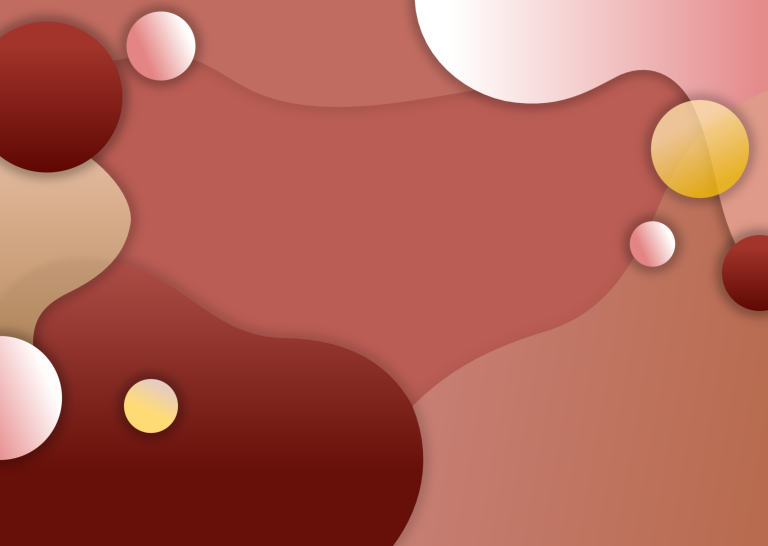
Give the GLSL for this background, as a WebGL 2 fragment shader.

```glsl
#version 300 es
precision highp float;
// Abstract background of layered wavy blobs and glossy discs in warm reds.
// Blobs are closed Bezier outlines turned into signed distances; every layer
// has a linear gradient, a smooth edge and a soft shadow around it.
uniform vec2 u_resolution;
out vec4 outColor;

const float CANVAS_HEIGHT = 5.46;   // canvas is 7.68 x 5.46 design units
const int CURVE_STEPS = 14;

// Outline being traced: sample point, pen position, squared distance, side
struct Path { vec2 point; vec2 pen; float near; float side; };

Path startAt(vec2 point, vec2 pen) { return Path(point, pen, 1e6, 1.0); }

// Straight edge: updates the distance and the even-odd side
void lineTo(inout Path path, vec2 b) {
    vec2 p = path.point, a = path.pen, e = b - a, w = p - a;
    vec2 gap = w - e * clamp(dot(w, e) / max(dot(e, e), 1e-9), 0.0, 1.0);
    path.near = min(path.near, dot(gap, gap));
    if ((a.y > p.y) != (b.y > p.y) && w.x < e.x * w.y / e.y) path.side = -path.side;
    path.pen = b;
}

// Cubic Bezier edge, flattened to short lines
void curveTo(inout Path path, vec2 b, vec2 c, vec2 d) {
    vec2 a = path.pen;
    for (int i = 1; i <= CURVE_STEPS; i++) {
        float t = float(i) / float(CURVE_STEPS), s = 1.0 - t;
        lineTo(path, s*s*s*a + 3.0*s*s*t*b + 3.0*s*t*t*c + t*t*t*d);
    }
}

float signedDistance(Path path) { return path.side * sqrt(path.near); }

float disc(vec2 p, vec2 center, float radius) { return length(p - center) - radius; }

// Position along the line from a to b, 0 to 1
float ramp(vec2 p, vec2 a, vec2 b) {
    return clamp(dot(p - a, b - a) / dot(b - a, b - a), 0.0, 1.0);
}

float cover(float d, float soft) { return 1.0 - smoothstep(-soft, soft, d); }

// Composite a filled shape with its shadow over the layers below
vec3 layer(vec3 below, float d, vec3 fill, float alpha, float shadow, float soft) {
    float halo = max(d, 0.0) / 0.085;
    vec3 shaded = below * (1.0 - shadow * exp(-halo * halo));
    return mix(shaded, mix(below, fill, alpha), cover(d, soft));
}

// Blob outlines
float upperBand(vec2 p) {
    Path s = startAt(p, vec2(-0.2, 4.3));
    curveTo(s, vec2(0.6, 4.8), vec2(1.5, 5.01), vec2(1.95, 4.86));
    curveTo(s, vec2(2.35, 4.71), vec2(2.5, 4.4), vec2(3.35, 4.39));
    curveTo(s, vec2(3.85, 4.39), vec2(4.3, 4.48), vec2(5.2, 4.64));
    lineTo(s, vec2(5.2, 5.7));
    lineTo(s, vec2(-0.2, 5.7));
    lineTo(s, vec2(-0.2, 4.3));
    return signedDistance(s);
}

float clayHill(vec2 p) {
    Path s = startAt(p, vec2(4.05, 1.32));
    curveTo(s, vec2(4.5, 1.81), vec2(5.0, 2.01), vec2(5.5, 2.16));
    curveTo(s, vec2(6.1, 2.36), vec2(6.35, 2.86), vec2(6.55, 3.31));
    curveTo(s, vec2(6.8, 3.91), vec2(7.0, 4.31), vec2(7.8, 4.6));
    lineTo(s, vec2(7.9, -0.2));
    lineTo(s, vec2(3.5, -0.2));
    lineTo(s, vec2(4.05, 1.32));
    return signedDistance(s);
}

float pinkDrape(vec2 p) {
    Path s = startAt(p, vec2(4.15, 5.6));
    curveTo(s, vec2(4.1, 5.0), vec2(4.55, 4.56), vec2(5.05, 4.45));
    curveTo(s, vec2(5.6, 4.35), vec2(5.9, 4.56), vec2(6.2, 4.71));
    curveTo(s, vec2(6.5, 4.84), vec2(6.75, 4.71), vec2(6.9, 4.46));
    curveTo(s, vec2(7.15, 4.0), vec2(7.13, 3.5), vec2(7.35, 3.03));
    curveTo(s, vec2(7.5, 2.8), vec2(7.7, 2.7), vec2(7.9, 2.7));
    lineTo(s, vec2(7.9, 5.6));
    lineTo(s, vec2(4.15, 5.6));
    return signedDistance(s);
}

float maroonHill(vec2 p) {
    Path s = startAt(p, vec2(-0.2, 2.2));
    curveTo(s, vec2(0.2, 2.9), vec2(0.7, 2.96), vec2(1.25, 2.82));
    curveTo(s, vec2(1.9, 2.61), vec2(2.15, 2.11), vec2(2.8, 2.08));
    curveTo(s, vec2(3.5, 2.08), vec2(3.9, 1.81), vec2(4.12, 1.41));
    curveTo(s, vec2(4.35, 0.86), vec2(4.2, 0.36), vec2(3.93, 0.0));
    lineTo(s, vec2(3.8, -0.2));
    lineTo(s, vec2(-0.2, -0.2));
    lineTo(s, vec2(-0.2, 2.2));
    return signedDistance(s);
}

float sandBlob(vec2 p) {
    Path s = startAt(p, vec2(0.6, 4.06));
    curveTo(s, vec2(0.95, 3.91), vec2(1.31, 3.56), vec2(1.31, 3.26));
    curveTo(s, vec2(1.28, 3.01), vec2(1.15, 2.76), vec2(0.7, 2.54));
    curveTo(s, vec2(0.4, 2.4), vec2(0.33, 2.24), vec2(0.33, 2.01));
    lineTo(s, vec2(0.33, 1.5));
    lineTo(s, vec2(-0.2, 1.5));
    lineTo(s, vec2(-0.2, 4.06));
    lineTo(s, vec2(0.6, 4.06));
    return signedDistance(s);
}

// Discs with a vertical red gradient, or a slanted pink to white one
vec3 redDisc(vec3 below, vec2 p, vec2 c, float r, float soft) {
    float t = ramp(p, c + vec2(0.0, 0.7 * r), c - vec2(0.0, r));
    vec3 fill = mix(vec3(0.635, 0.205, 0.17), vec3(0.37, 0.03, 0.01), t);
    return layer(below, disc(p, c, r), fill, 1.0, 0.25, soft);
}

vec3 pearlDisc(vec3 below, vec2 p, vec2 c, float r, float soft) {
    float t = ramp(p, c - vec2(0.5, 0.22) * r, c + vec2(0.75, 0.33) * r);
    vec3 fill = mix(vec3(0.895, 0.52, 0.52), vec3(1.0, 0.99, 0.99), t);
    return layer(below, disc(p, c, r), fill, 1.0, 0.22, soft);
}

void main() {
    float unit = CANVAS_HEIGHT / u_resolution.y;
    vec2 p = gl_FragCoord.xy * unit * vec2(7.68 * u_resolution.y / (CANVAS_HEIGHT * u_resolution.x), 1.0);
    float soft = 0.75 * unit;

    // Backdrop, upper band and clay hill
    vec3 color = layer(vec3(0.73, 0.365, 0.33), upperBand(p), vec3(0.755, 0.425, 0.38), 1.0, 0.07, soft);
    float hill = clayHill(p);
    vec3 clay = mix(vec3(0.78, 0.495, 0.455), vec3(0.72, 0.42, 0.31), ramp(p, vec2(4.2, 1.2), vec2(7.6, 0.6)));
    color = layer(color, hill, clay, 1.0, 0.03, soft);

    // Drape, peach where the hill shows through
    vec3 pink = mix(vec3(1.0), vec3(0.895, 0.545, 0.55), ramp(p, vec2(4.5, 5.0), vec2(7.6, 5.0)));
    pink = mix(pink, vec3(0.875, 0.605, 0.54), cover(hill, soft));
    color = layer(color, pinkDrape(p), pink, 1.0, 0.2, soft);

    // Maroon hill, then sand tinted by the hill behind it
    float maroon = maroonHill(p);
    vec3 wine = mix(vec3(0.675, 0.305, 0.275), vec3(0.405, 0.06, 0.035), ramp(p, vec2(0.0, 2.84), vec2(0.0, 0.76)));
    color = layer(color, maroon, wine, 1.0, 0.13, soft);
    vec3 sand = mix(vec3(0.89, 0.73, 0.62), vec3(0.74, 0.565, 0.395), ramp(p, vec2(0.0, 3.9), vec2(0.0, 2.1)));
    sand *= 1.0 - 0.05 * cover(maroon, 0.06);
    color = layer(color, sandBlob(p), sand, 1.0, 0.17, soft);

    // Discs
    color = redDisc(color, p, vec2(0.47, 4.49), 0.755, soft);
    color = redDisc(color, p, vec2(7.6, 2.73), 0.38, soft);
    color = pearlDisc(color, p, vec2(1.61, 5.0), 0.345, soft);
    color = pearlDisc(color, p, vec2(6.525, 3.02), 0.227, soft);
    color = pearlDisc(color, p, vec2(0.0, 1.48), 0.62, soft);
    vec3 butter = mix(vec3(0.9, 0.8, 0.76), vec3(1.0, 0.86, 0.46), ramp(p, vec2(1.6, 1.62), vec2(1.47, 1.35)));
    color = layer(color, disc(p, vec2(1.51, 1.4), 0.27), butter, 1.0, 0.22, soft);
    vec3 gold = mix(vec3(0.98, 0.87, 0.66), vec3(0.92, 0.72, 0.05), ramp(p, vec2(6.85, 4.2), vec2(7.15, 3.6)));
    color = layer(color, disc(p, vec2(7.0, 3.97), 0.49), gold, 0.8, 0.2, soft);

    outColor = vec4(color, 1.0);
}
```
